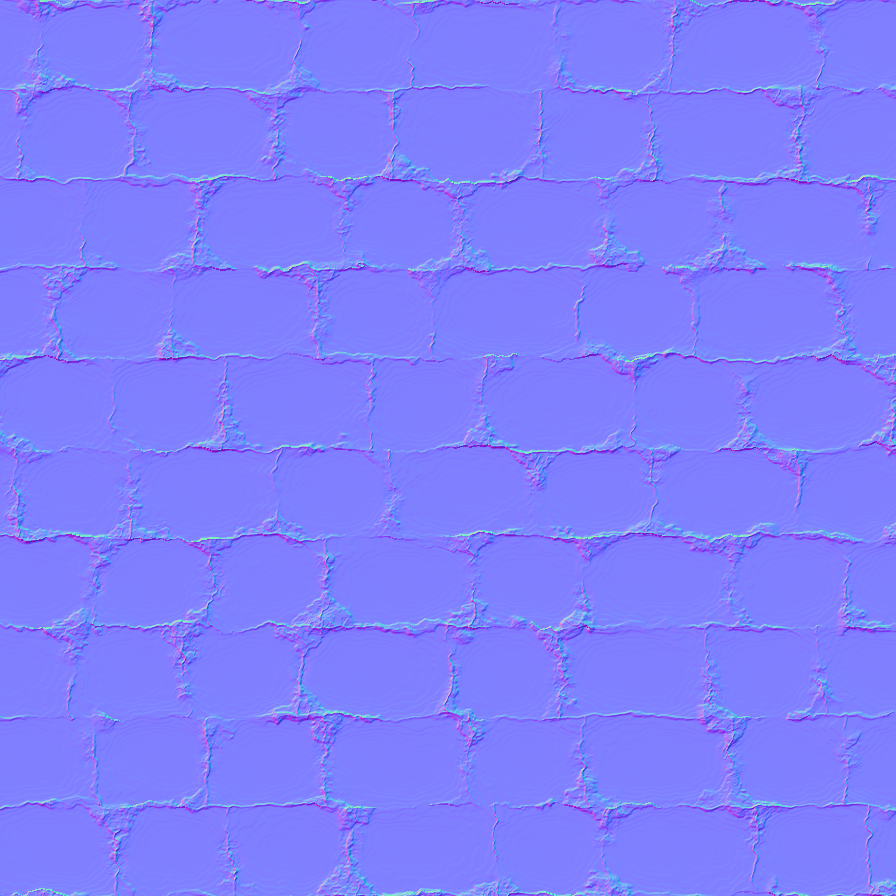
Reproduce this texture map procedurally as a Shadertoy shader.

```glsl
const float ROWS = 10.0;
const float NARROW = 0.127;
const float WIDE = 0.164;

// Start of the narrow-wide sequence in each course, bottom to top
const float COURSE_SHIFT[10] = float[10](
    0.260, 0.234, 0.208, 0.237, 0.018, 0.124, 0.065, 0.094, 0.020, 0.043);

float hash(vec2 p) {
    return fract(sin(dot(p, vec2(127.1, 311.7))) * 43758.5453);
}

float noise(vec2 p) {
    vec2 i = floor(p);
    vec2 f = fract(p);
    f = f * f * (3.0 - 2.0 * f);
    float low = mix(hash(i), hash(i + vec2(1, 0)), f.x);
    float high = mix(hash(i + vec2(0, 1)), hash(i + vec2(1, 1)), f.x);
    return mix(low, high, f.y);
}

// Fractal noise centred on zero; a higher gain is more jagged
float fbm(vec2 p, float gain) {
    float sum = 0.0;
    float amplitude = 0.5;
    for (int i = 0; i < 4; i++) {
        sum += amplitude * (noise(p) - 0.5);
        p = p * 2.03 + 17.3;
        amplitude *= gain;
    }
    return sum;
}

// xy: position from the stone centre, zw: half size of the stone
vec4 stoneCell(vec2 p) {
    float row = floor(p.y * ROWS);
    float along = fract(p.x - COURSE_SHIFT[int(mod(row, ROWS))]);
    float x = mod(along, NARROW + WIDE);
    bool isNarrow = x < NARROW;
    float width = isNarrow ? NARROW : WIDE;
    float left = isNarrow ? 0.0 : NARROW;
    float y = (fract(p.y * ROWS) - 0.5) / ROWS;
    return vec4(x - left - 0.5 * width, y, 0.5 * width, 0.5 / ROWS);
}

// Flat-bottomed channel, 1 at the joint and 0 on the stone
float groove(float dist, float halfWidth, float softness) {
    return 1.0 - smoothstep(halfWidth, halfWidth + softness, dist);
}

// Staircase whose risers start at the given fraction of a step
float terrace(float t, float steps, float riser) {
    t *= steps;
    return (floor(t) + smoothstep(riser, 1.0, fract(t))) / steps;
}

float stoneHeight(vec2 uv) {
    // Jagged, wandering joints
    vec2 wobble = vec2(fbm(uv * vec2(26, 32) + 5.0, 0.66), fbm(uv * vec2(24, 28) + 41.0, 0.66));
    vec4 cell = stoneCell(uv + wobble * vec2(0.022, 0.019));
    vec2 edge = cell.zw - abs(cell.xy);
    float radius = length(cell.xy / cell.zw);

    // Faint layered rings that deepen towards the corners
    float layers = radius + 0.5 * fbm(uv * vec2(13, 30) + 9.0, 0.5);
    float dome = -0.0005 * pow(max(terrace(layers, 8.0, 0.6), 0.0), 3.0);

    // Broken rim around the rounded face of each stone
    float patches = smoothstep(0.3, 0.6, noise(uv * 25.0 + 63.0));
    float ragged = radius + 0.45 * fbm(uv * vec2(38, 46) + 3.0, 0.65);
    float rim = -0.0011 * patches * smoothstep(1.04, 1.10, ragged);

    // Flaked corners and crumbling ends, split by fine cracks
    float ends = 0.8 * groove(edge.x, 0.001, 0.017);
    float wear = max(smoothstep(0.95, 1.22, ragged), ends) * patches;
    float flakes = terrace(0.4 * radius + fbm(uv * vec2(44, 56) + 23.0, 0.6) + 0.5, 7.0, 0.65);
    float rubble = wear * 0.0044 * (0.8 - flakes);
    float split = abs(fbm(uv * vec2(34, 28) + 88.0, 0.6));
    rubble -= 0.0008 * wear * groove(split, 0.0, 0.045);

    // Bed joints open, narrow and fade along the course; end joints stay thin
    float opening = smoothstep(0.5, 0.95, noise(uv * vec2(13, 20) + 31.0));
    float broken = 0.45 + 0.55 * smoothstep(0.2, 0.6, noise(uv * 58.0 + 19.0));
    float bedDepth = 0.0013 * broken * smoothstep(0.32, 0.62, noise(uv * vec2(12, 17) + 77.0));
    float endDepth = 0.0013 * broken * smoothstep(0.2, 0.65, noise(uv * vec2(28, 36) + 12.0));
    float bedSoftness = cell.y > 0.0 ? 0.0022 : 0.0014;
    float bed = bedDepth * groove(edge.y, 0.0002 + 0.0036 * opening, bedSoftness);
    float end = endDepth * groove(edge.x, 0.0001 + 0.0016 * opening, 0.0016);

    return dome + rim + rubble - max(bed, end);
}

// Central differences across the height field
vec2 heightSlope(vec2 uv, float stepSize) {
    vec2 dx = vec2(stepSize, 0.0);
    vec2 dy = vec2(0.0, stepSize);
    return vec2(stoneHeight(uv + dx) - stoneHeight(uv - dx),
                stoneHeight(uv + dy) - stoneHeight(uv - dy)) / (2.0 * stepSize);
}

void mainImage(out vec4 fragColor, in vec2 fragCoord) {
    vec2 uv = fragCoord / iResolution.xy;
    vec2 slope = heightSlope(uv, 0.0009);

    // Tangent-space normal with green pointing down
    vec3 normal = normalize(vec3(-slope.x, slope.y, 1.0));
    fragColor = vec4(0.5 + 0.5 * normal, 1.0);
}
```
